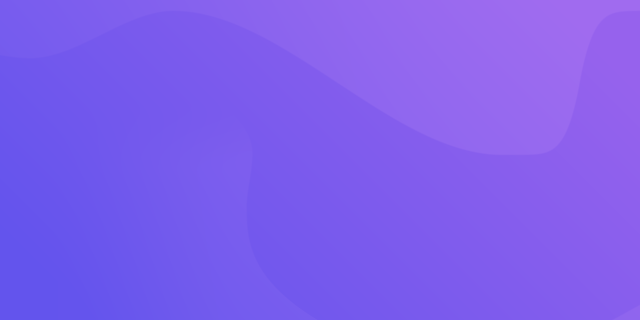
Reproduce this background procedurally as a WebGL 1 fragment shader.

```glsl
precision highp float;
uniform vec2 u_resolution;

// Diagonal gradient
const vec3 INDIGO = vec3(0.390, 0.328, 0.928);
const vec3 VIOLET = vec3(0.570, 0.380, 0.930);
const vec2 GRADIENT_RANGE = vec2(0.30, 2.50);

// Translucent layers
const vec3 VEIL = vec3(1.0, 0.78, 1.0);
const vec2 WAVE_ALPHA = vec2(0.040, 0.092);  // left, right
const float FOLD_ALPHA = 0.045;
const float CORNER_ALPHA = 0.07;

// Turning points of the upper wave, in canvas heights
const vec2 WAVE_START = vec2(-0.156, 0.849);
const vec2 WAVE_DIP = vec2(0.094, 0.818);
const vec2 WAVE_CREST = vec2(0.542, 0.966);
const vec2 WAVE_TROUGH = vec2(1.568, 0.516);
const vec2 WAVE_END = vec2(2.055, 0.966);
const float CLIFF_STEEPNESS = 6.0;

// Lower fold and corner
const float FOLD_X = 0.771;
const float FOLD_WAIST = 0.35;
const float FOLD_SHOULDER = 0.52;
const vec2 CORNER_START = vec2(1.914, 0.0);
const float CORNER_SLOPE = 0.55;

// Symmetric ease whose middle gets steeper with k
float gain(float t, float k) {
  float h = 0.5 * pow(2.0 * min(t, 1.0 - t), k);
  return t < 0.5 ? h : 1.0 - h;
}

float rise(vec2 a, vec2 b, float x) {
  return (b.y - a.y) * smoothstep(a.x, b.x, x);
}

float waveHeight(float x) {
  float cliff = clamp((x - WAVE_TROUGH.x) / (WAVE_END.x - WAVE_TROUGH.x), 0.0, 1.0);
  return WAVE_START.y
    + rise(WAVE_START, WAVE_DIP, x)
    + rise(WAVE_DIP, WAVE_CREST, x)
    + rise(WAVE_CREST, WAVE_TROUGH, x)
    + (WAVE_END.y - WAVE_TROUGH.y) * gain(cliff, CLIFF_STEEPNESS);
}

float foldEdge(float y) {
  float flare = 3.4 * pow(max(FOLD_WAIST - y, 0.0), 2.6);
  float bulge = 0.018 * smoothstep(FOLD_WAIST, FOLD_SHOULDER, y);
  float curl = max(y - FOLD_SHOULDER, 0.0);
  return FOLD_X + flare + bulge - 4.0 * curl * curl;
}

// Smooth coverage of the positive side of a distance
float cover(float d, float pixel) {
  return smoothstep(-pixel, pixel, d);
}

void main() {
  vec2 p = gl_FragCoord.xy / u_resolution.y;
  float pixel = 1.0 / u_resolution.y;

  // Base gradient
  float t = (p.x + p.y - GRADIENT_RANGE.x) / (GRADIENT_RANGE.y - GRADIENT_RANGE.x);
  vec3 color = mix(INDIGO, VIOLET, clamp(t, 0.0, 1.1));

  // Lower fold, brightest along its edge
  float foldFade = smoothstep(0.15, 0.78, p.x) * (1.0 - smoothstep(0.46, 0.68, p.y));
  float fold = cover(foldEdge(p.y) - p.x, pixel) * foldFade;
  color = mix(color, VEIL, FOLD_ALPHA * fold);

  // Upper wave, with height converted to distance by its slope
  float slope = (waveHeight(p.x + pixel) - waveHeight(p.x - pixel)) / (2.0 * pixel);
  float wave = cover((p.y - waveHeight(p.x)) / sqrt(1.0 + slope * slope), pixel);
  float waveAlpha = mix(WAVE_ALPHA.x, WAVE_ALPHA.y, smoothstep(0.0, 1.5, p.x));
  color = mix(color, VEIL, waveAlpha * wave);

  // Lower right corner
  vec2 q = p - CORNER_START;
  float corner = cover((CORNER_SLOPE * q.x - q.y) / sqrt(1.0 + CORNER_SLOPE * CORNER_SLOPE), pixel);
  color = mix(color, VEIL, CORNER_ALPHA * corner);

  gl_FragColor = vec4(color, 1.0);
}
```
